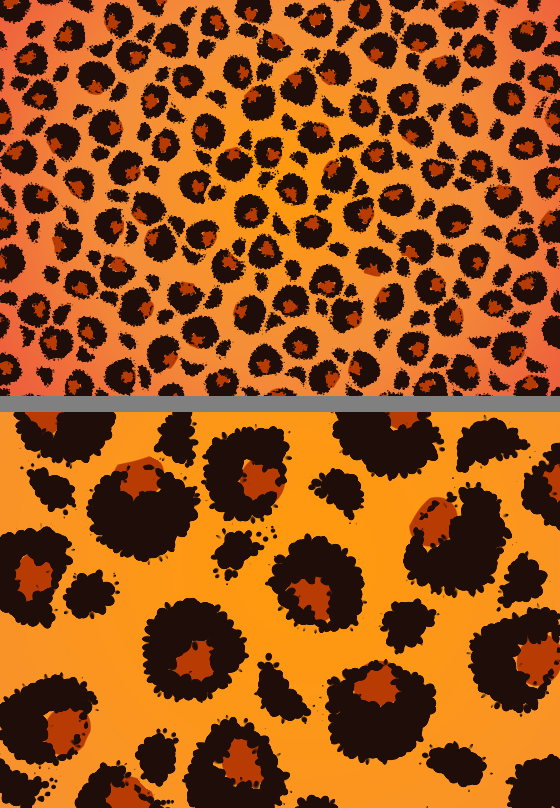
Top, the full canvas; bottom, a detail of the centre.
Give the GLSL for this pattern, as a Shadertoy shader.

```glsl
const vec3 GLOW   = vec3(1.00, 0.60, 0.06);
const vec3 AMBER  = vec3(0.96, 0.56, 0.22);
const vec3 CORAL  = vec3(0.93, 0.36, 0.24);
const vec3 RUST   = vec3(0.72, 0.23, 0.01);
const vec3 BLACK  = vec3(0.12, 0.05, 0.035);
const float CELL  = 0.083;   // spacing of the spots
const float TUFT  = 0.0075;  // width of one tuft of fur
const float GAP   = 0.005;   // half the least gap between spots

vec2 hash2(vec2 p) {
    vec3 q = fract(vec3(p.xyx) * vec3(0.1031, 0.1030, 0.0973));
    q += dot(q, q.yzx + 33.33);
    return fract((q.xx + q.yz) * q.zy);
}

mat2 rotation(float a) {
    float c = cos(a), s = sin(a);
    return mat2(c, s, -s, c);
}

float ellipse(vec2 p, vec2 radii) {
    return (length(p / radii) - 1.0) * min(radii.x, radii.y);
}

// Distance to the nearest scattered point
float cellular(vec2 p) {
    vec2 id = floor(p);
    float nearest = 2.0;
    for (int y = -1; y <= 1; y++)
    for (int x = -1; x <= 1; x++) {
        vec2 cell = id + vec2(x, y);
        nearest = min(nearest, length(cell + hash2(cell + 71.0) - p));
    }
    return nearest;
}

float lumps(vec2 p, float seed) {
    float a = atan(p.y, p.x);
    return 0.6 * sin(3.0 * a + seed) + 0.4 * sin(5.0 * a - 2.0 * seed);
}

// Distances to one spot: body, hollow, rust patch
vec3 spot(vec2 p, vec2 cell) {
    vec2 size = hash2(cell + 13.0), form = hash2(cell + 37.0);
    float seed = 6.2832 * form.x;
    bool large = mod(cell.x + cell.y, 2.0) < 0.5;
    vec2 q = rotation(6.2832 * hash2(cell + 91.0).x) * p;

    // Bend the long axis into a bean
    float bend = large ? mix(1.0, 7.0, form.y) : mix(2.0, 17.0, form.y);
    vec2 b = q + vec2(0.0, bend * q.x * q.x - (large ? 0.002 : 0.004));
    vec2 radii = large ? mix(vec2(0.041, 0.032), vec2(0.049, 0.042), size)
                       : mix(vec2(0.021, 0.014), vec2(0.032, 0.019), size);
    float body = ellipse(b, radii) + 0.07 * radii.y * lumps(b, seed);
    if (!large) return vec3(body, 1.0, 1.0);

    // The hollow opens towards the concave side
    vec2 h = q + vec2(0.006 * sin(seed), mix(0.005, 0.027, size.x));
    float hollow = ellipse(h, mix(vec2(0.014, 0.012), vec2(0.021, 0.016), form))
                 + 0.004 * lumps(h, seed + 2.0);
    float rust = ellipse(h + vec2(0.0, 0.003), vec2(0.022, 0.019));
    return vec3(body, hollow, rust);
}

// Coat distances: x = black fur, y = rust patches
vec2 coat(vec2 p, float fray) {
    vec2 id = floor(p / CELL);
    float first = 1.0, second = 1.0;
    vec2 inner = vec2(1.0);
    for (int y = -1; y <= 1; y++)
    for (int x = -1; x <= 1; x++) {
        vec2 cell = id + vec2(x, y);
        vec2 centre = (cell + 0.5 + 0.42 * (hash2(cell) - 0.5)) * CELL;
        vec3 s = spot(p - centre, cell);
        if (s.x < first) {
            second = first;
            first = s.x;
            inner = s.yz;
        } else second = min(second, s.x);
    }
    float body = max(first, 0.5 * (first - second) + GAP);
    float fur = max(body + fray, -inner.x + fray);
    float rust = max(inner.y, body - 0.006);
    return vec2(fur, rust);
}

vec3 backdrop(vec2 p) {
    float d = length(p - vec2(0.02, 0.04));
    vec3 c = mix(GLOW, AMBER, smoothstep(0.0, 0.46, d));
    return mix(c, CORAL, smoothstep(0.40, 0.96, d));
}

float cover(float d, float pixel) {
    return 1.0 - smoothstep(-0.8 * pixel, 0.8 * pixel, d);
}

void mainImage(out vec4 fragColor, in vec2 fragCoord) {
    float pixel = 1.0 / iResolution.y;
    vec2 p = (fragCoord - 0.5 * iResolution.xy) * pixel;

    // Turn the lattice so that its rows do not show
    vec2 lattice = rotation(0.37) * p + 5.0;
    float fray = 0.009 * (cellular(lattice / TUFT) - 0.45);
    vec2 d = coat(lattice, fray);

    vec3 color = backdrop(p);
    color = mix(color, RUST, cover(d.y, pixel));
    color = mix(color, BLACK, cover(d.x, pixel));
    fragColor = vec4(color, 1.0);
}
```
